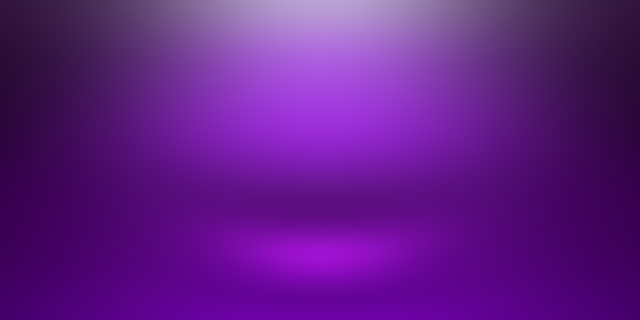
Write a Shadertoy shader that draws this background.

```glsl
// Soft violet studio backdrop: pale top light, dark sides and a curved floor glow.

const int STOPS = 6;

// Colours from the bottom to the top of the canvas
const vec3 CENTER_RAMP[STOPS] = vec3[STOPS](
    vec3(0.45, 0.01, 0.69), vec3(0.42, 0.03, 0.61), vec3(0.43, 0.08, 0.61),
    vec3(0.61, 0.18, 0.85), vec3(0.67, 0.36, 0.87), vec3(0.73, 0.64, 0.83));
const vec3 SIDE_RAMP[STOPS] = vec3[STOPS](
    vec3(0.27, 0.00, 0.42), vec3(0.235, 0.00, 0.345), vec3(0.21, 0.00, 0.30),
    vec3(0.17, 0.02, 0.23), vec3(0.16, 0.045, 0.21), vec3(0.19, 0.08, 0.24));

const vec3 FLOOR_GLOW = vec3(0.21, 0.04, 0.22);
const vec3 ARC_SHADOW = vec3(0.06, 0.01, 0.10);
const vec3 FLOOR_SHADOW = vec3(0.05, 0.00, 0.08);

// Catmull-Rom curve through evenly spaced colours
vec3 smoothRamp(vec3 stops[STOPS], float height) {
    float position = clamp(height, 0.0, 1.0) * float(STOPS - 1);
    int i = min(int(position), STOPS - 2);
    float t = position - float(i);
    vec3 a = stops[max(i - 1, 0)];
    vec3 b = stops[i];
    vec3 c = stops[i + 1];
    vec3 d = stops[min(i + 2, STOPS - 1)];
    return b + 0.5 * t * (c - a + t * (2.0 * a - 5.0 * b + 4.0 * c - d
             + t * (3.0 * (b - c) + d - a)));
}

// Bell curve that is one at the center and zero at the sides
float sideFalloff(float x, float spread) {
    float sideValue = exp(-0.25 / spread);
    return max((exp(-x * x / spread) - sideValue) / (1.0 - sideValue), 0.0);
}

// Elliptical glow whose ends bend upward
float curvedGlow(vec2 p, float height, vec2 size, float bend) {
    vec2 q = vec2(p.x, p.y - height - bend * p.x * p.x) / size;
    return exp(-dot(q, q));
}

void mainImage(out vec4 fragColor, in vec2 fragCoord) {
    vec2 uv = fragCoord / iResolution.xy;
    vec2 p = vec2(uv.x - 0.503, uv.y);

    // Backdrop: the beam narrows toward the top
    float spread = mix(0.20, 0.085, smoothstep(0.0, 1.0, uv.y));
    vec3 color = mix(smoothRamp(SIDE_RAMP, uv.y),
                     smoothRamp(CENTER_RAMP, uv.y),
                     sideFalloff(p.x, spread));

    // Floor light between two soft shadows
    color += FLOOR_GLOW * curvedGlow(p, 0.205, vec2(0.14, 0.077), 1.5);
    color -= ARC_SHADOW * curvedGlow(p, 0.355, vec2(0.16, 0.09), 1.2);
    color -= FLOOR_SHADOW * curvedGlow(p, 0.065, vec2(0.17, 0.05), 0.8);

    fragColor = vec4(clamp(color, 0.0, 1.0), 1.0);
}
```
